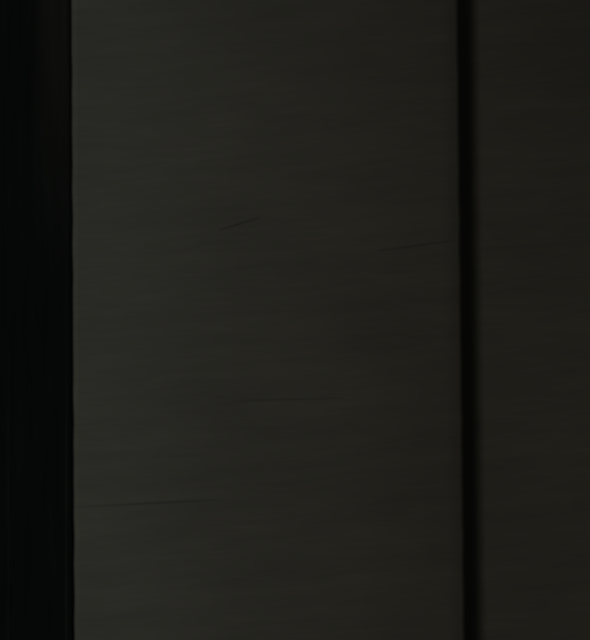
A Shadertoy shader for this texture:

```glsl
// Dark wooden boards: a near-black post on the left, a wide board lit from
// the left, and a second board behind a narrow vertical groove.
// Stretched gradient noise gives the grain; thin segments give the cracks.

vec2 hashGradient(vec2 cell) {
    vec2 h = vec2(dot(cell, vec2(127.1, 311.7)), dot(cell, vec2(269.5, 183.3)));
    return 2.0 * fract(sin(h) * 43758.5) - 1.0;
}

float gradientNoise(vec2 p) {
    vec2 i = floor(p), f = fract(p);
    vec2 u = f * f * f * (f * (f * 6.0 - 15.0) + 10.0);
    float low = mix(dot(hashGradient(i), f),
                    dot(hashGradient(i + vec2(1, 0)), f - vec2(1, 0)), u.x);
    float high = mix(dot(hashGradient(i + vec2(0, 1)), f - vec2(0, 1)),
                     dot(hashGradient(i + vec2(1, 1)), f - vec2(1, 1)), u.x);
    return mix(low, high, u.y);
}

float fbm(vec2 p) {
    float sum = 0.0, amplitude = 0.5;
    for (int i = 0; i < 4; i++) {
        sum += amplitude * gradientNoise(p);
        p = p * 2.03 + 17.3;
        amplitude *= 0.55;
    }
    return sum;
}

// Soft thin line from a to b
float crack(vec2 p, vec2 a, vec2 b) {
    vec2 ab = b - a;
    float t = clamp(dot(p - a, ab) / dot(ab, ab), 0.0, 1.0);
    float d = length(p - a - ab * t);
    return smoothstep(0.0035, 0.0, d) * (0.4 + 0.6 * sin(3.14159 * t));
}

vec3 boardColor(vec2 uv) {
    // Light falls off to the right
    vec3 color = mix(vec3(0.163, 0.163, 0.145), vec3(0.141, 0.139, 0.120),
                     smoothstep(0.15, 0.52, uv.x));
    color = mix(color, vec3(0.119, 0.115, 0.096), smoothstep(0.45, 0.80, uv.x));
    color *= 1.0 - 0.10 * smoothstep(0.80, 1.0, uv.x) * smoothstep(0.3, 1.0, uv.y);
    color *= 1.0 - 0.05 * smoothstep(0.75, 1.0, uv.y);

    // Grain climbs slightly to the right, broken by broad blotches
    vec2 g = vec2(uv.x, uv.y - 0.07 * uv.x + 0.008 * gradientNoise(uv * 5.0));
    float grain = 0.13 * fbm(g * vec2(4.0, 32.0))
                + 0.09 * fbm(g * vec2(14.0, 120.0) + 40.0)
                + 0.09 * fbm(uv * vec2(4.0, 6.0) + 9.0);
    color *= 1.0 + grain;

    float cracks = 0.22 * crack(uv, vec2(0.37, 0.640), vec2(0.44, 0.660))
                 + 0.16 * crack(uv, vec2(0.64, 0.608), vec2(0.77, 0.624))
                 + 0.13 * crack(uv, vec2(0.40, 0.374), vec2(0.58, 0.378))
                 + 0.16 * crack(uv, vec2(0.13, 0.208), vec2(0.37, 0.219));
    return color * (1.0 - cracks);
}

vec3 postColor(vec2 uv) {
    float fibres = fbm(uv * vec2(75.0, 5.0));
    vec3 color = vec3(0.023, 0.029, 0.027) * (1.0 + 0.6 * fibres);
    // Warmer wood near the top right of the post
    float warmth = smoothstep(0.045, 0.09, uv.x) * smoothstep(0.50, 1.0, uv.y);
    color += vec3(0.030, 0.027, 0.018) * warmth;
    // Faint vertical ridges
    float lower = smoothstep(0.6, 0.2, uv.y);
    color += 0.012 * lower * smoothstep(0.003, 0.0, abs(uv.x - 0.014));
    color += vec3(0.020, 0.019, 0.012) * lower * smoothstep(0.004, 0.0, abs(uv.x - 0.112));
    return color;
}

void mainImage(out vec4 fragColor, in vec2 fragCoord) {
    vec2 uv = fragCoord / iResolution.xy;
    float wobble = 0.0015 * gradientNoise(vec2(3.0, uv.y * 22.0));

    vec3 color = boardColor(uv);

    // Groove: crisp on the left, fading out on the right
    float grooveX = uv.x - mix(0.785, 0.773, uv.y) - wobble;
    float groove = smoothstep(-0.004, 0.006, grooveX)
                 * (1.0 - smoothstep(0.017, 0.043, grooveX));
    color = mix(color, vec3(0.022, 0.023, 0.016), 0.95 * groove);
    color *= 1.0 - 0.12 * smoothstep(0.03, 0.0, abs(grooveX));

    // Post with a dark contact line along the board
    float edgeX = uv.x - mix(0.125, 0.120, uv.y) - wobble;
    vec3 post = postColor(uv) * (1.0 - 0.6 * smoothstep(0.008, 0.0, abs(edgeX)));
    color = mix(post, color, smoothstep(-0.002, 0.004, edgeX));
    color *= 1.0 + 0.07 * smoothstep(0.006, 0.0, abs(edgeX - 0.007));

    fragColor = vec4(color, 1.0);
}
```
